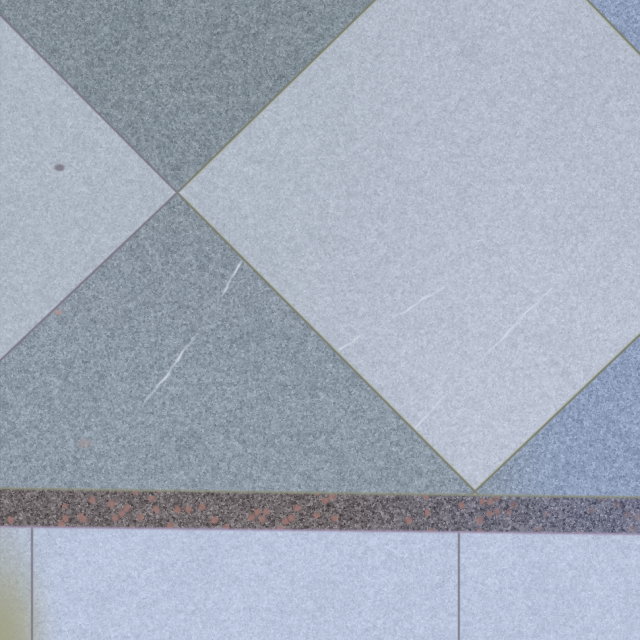
A WebGL 2 fragment shader for this texture:

```glsl
#version 300 es
precision highp float;
// Stone floor: diagonal checker of pale and dark slabs above a speckled border and a row of pale tiles.
uniform vec2 u_resolution;
out vec4 outColor;

// Layout, in canvas units
const vec2 CROSSING = vec2(0.277, 0.699);    // where four slabs meet
const vec2 LOW_CORNER = vec2(0.742, 0.232);  // bottom tip of the large slab
const vec2 TOP_EDGE = vec2(0.918, 1.0);      // upper right joint leaves here
const vec2 BAND_TOP = vec2(0.237, -0.0143), BAND_BOTTOM = vec2(0.177, -0.0117); // height, tilt
const float TILE_START = 0.050, TILE_WIDTH = 0.667;
const float JOINT = 0.0018, GRAIN = 0.11;

// Colours
const vec3 PALE_GREY = vec3(0.675, 0.71, 0.76), PALE_BLUE = vec3(0.755, 0.78, 0.85);
const vec3 SLATE = vec3(0.51, 0.555, 0.59), SLATE_LIGHT = vec3(0.555, 0.60, 0.65);
const vec3 SLATE_BLUE = vec3(0.56, 0.62, 0.73), TILE_BLUE = vec3(0.725, 0.77, 0.86);
const vec3 BAND_BROWN = vec3(0.44, 0.415, 0.425), BAND_BLUE = vec3(0.44, 0.45, 0.53);
const vec3 RUST = vec3(0.62, 0.47, 0.45), OCHRE = vec3(0.63, 0.63, 0.52);
const vec3 OLIVE = vec3(0.46, 0.47, 0.41), MAUVE = vec3(0.47, 0.45, 0.50);
const vec3 FRINGE = vec3(0.69, 0.71, 0.61), LILAC = vec3(0.63, 0.58, 0.69);
const vec3 VEIN_WHITE = vec3(0.83, 0.855, 0.90);

vec3 hash3(vec2 c) {
  vec3 q = fract(c.xyx * vec3(0.1031, 0.1030, 0.0973));
  q += dot(q, q.yzx + 33.33);
  return fract((q.xxy + q.yzz) * q.zyx);
}

// Cellular noise: x = distance to nearest seed, y = random value of that seed
vec2 cells(vec2 p) {
  vec2 best = vec2(9.0, 0.0);
  for (int k = 0; k < 9; k++) {
    vec2 c = floor(p) + vec2(k % 3 - 1, k / 3 - 1);
    vec3 h = hash3(c);
    float d = length(c + h.xy - p);
    if (d < best.x) best = vec2(d, h.z);
  }
  return best;
}

// Soft light and dark bumps, one per cell
float bumps(vec2 p) {
  vec2 c = cells(p);
  return (c.y - 0.5) * (1.0 - smoothstep(0.1, 0.9, c.x));
}

// Layered sines, roughly -1 to 1
float mottle(vec2 p) {
  float sum = 0.0, amp = 0.5;
  for (int i = 0; i < 4; i++, amp *= 0.6) {
    sum += amp * sin(p.x + 1.7 * sin(p.y)) * cos(p.y * 1.1 + sin(p.x * 0.8));
    p = mat2(1.5, 1.1, -1.1, 1.5) * p + 2.3;
  }
  return sum;
}

float lineDist(vec2 p, vec2 a, float slope) { return (p.y - a.y - slope * (p.x - a.x)) * inversesqrt(1.0 + slope * slope); }
float stroke(float d, float width) { return exp(-d * d / (width * width)); }
float spot(vec2 p, vec2 c, float r) { return 1.0 - smoothstep(r * 0.5, r * 1.3, length((p - c) * vec2(0.8, 1.2))); }

// Broken streak bowed sideways between two points
float vein(vec2 p, vec2 a, vec2 b, float bow, float width) {
  vec2 ab = b - a, dir = normalize(ab);
  float t = dot(p - a, ab) / dot(ab, ab);
  float off = dot(p - a, vec2(-dir.y, dir.x)) - bow * sin(3.1416 * t);
  off += 0.0010 * sin(t * 31.0) + 0.0006 * sin(t * 73.0 + 1.0);
  float ends = smoothstep(-0.01, 0.02, t) * (1.0 - smoothstep(0.8, 1.01, t));
  float gaps = (0.15 + 0.85 * smoothstep(-0.9, 0.5, sin(t * 12.0 + 1.5))) * (0.75 + 0.25 * sin(t * 57.0));
  return ends * gaps * stroke(off, width);
}

void main() {
  vec2 p = gl_FragCoord.xy / u_resolution;
  float aa = max(1.0 / min(u_resolution.x, u_resolution.y), 0.0013);
  float cloud = mottle(p * 13.0);
  float grain = bumps(p * 330.0) + 0.8 * bumps(p * 190.0 + 7.0) + 0.4 * bumps(p * vec2(70.0, 100.0));

  // Diagonal joints; the product of their sides gives the checker
  float falling = lineDist(p, CROSSING, -1.004);
  float rising = lineDist(p, CROSSING, p.x < CROSSING.x ? 0.948 : 0.975);
  float lowRight = lineDist(p, LOW_CORNER, 0.95), topRight = lineDist(p, TOP_EDGE, -1.03);
  vec4 side = clamp(vec4(falling, rising, lowRight, -topRight) / aa, -1.0, 1.0);
  float pale = 0.5 - 0.5 * side.x * side.y * side.z * side.w;

  // Slab colours
  float right = smoothstep(0.25, 0.85, p.x), low = 1.0 - smoothstep(0.35, 0.9, p.y);
  vec3 paleColor = mix(PALE_GREY, PALE_BLUE, 0.1 + 0.3 * right + 0.35 * low * right);
  vec3 darkColor = mix(mix(SLATE, SLATE_LIGHT, low), SLATE_BLUE, smoothstep(0.68, 0.9, p.x));
  vec3 color = mix(darkColor, paleColor, pale) + 0.008 * cloud + grain * GRAIN * mix(1.3, 0.75, pale);

  // Veins and stains
  float white = vein(p, vec2(0.378, 0.591), vec2(0.154, 0.286), 0.010, 0.0020)
    + vein(p, vec2(0.527, 0.453), vec2(0.762, 0.599), -0.004, 0.0018)
    + vein(p, vec2(0.645, 0.329), vec2(0.957, 0.648), 0.0, 0.0018);
  color = mix(color, VEIN_WHITE, min(0.9 * white, 1.0));
  color -= 0.03 * vein(p, vec2(0.27, 0.295), vec2(0.58, 0.455), 0.004, 0.006);
  color -= 0.03 * vein(p, vec2(0.585, 0.585), vec2(0.75, 0.632), 0.0, 0.005);
  color = mix(color, MAUVE, 0.8 * spot(p, vec2(0.093, 0.738), 0.007)) - 0.02 * spot(p, vec2(0.738, 0.914), 0.02);
  color = mix(color, RUST + 0.1, 0.6 * spot(p, vec2(0.091, 0.512), 0.005) + 0.3 * spot(p, vec2(0.132, 0.307), 0.009));

  // Slab joints: mauve on the left, olive with a pale fringe on the right
  float joint = min(min(abs(falling), abs(rising)), min(abs(lowRight), abs(topRight)));
  float warm = smoothstep(0.26, 0.30, p.x);
  color = mix(color, FRINGE, 0.6 * stroke(joint, 0.0036) * warm * pale);
  color = mix(color, mix(MAUVE, OLIVE, warm), 0.9 * stroke(joint, JOINT));

  // Row of pale tiles
  float top = p.y - BAND_TOP.x - BAND_TOP.y * p.x, bottom = p.y - BAND_BOTTOM.x - BAND_BOTTOM.y * p.x;
  vec3 tile = mix(PALE_GREY, TILE_BLUE, smoothstep(0.0, 0.09, p.x)) + grain * GRAIN * 0.75;
  tile += 0.012 * mottle(vec2(p.x * 30.0 - p.y * 14.0, p.y * 9.0 + p.x * 6.0));
  tile = mix(tile, OCHRE, 0.9 * (1.0 - smoothstep(0.0, 0.13, length(p * vec2(1.3, 0.7)))));
  float seam = mod(p.x - TILE_START + 0.5 * TILE_WIDTH, TILE_WIDTH) - 0.5 * TILE_WIDTH;
  color = mix(mix(tile, MAUVE, 0.9 * stroke(seam, JOINT)), color, smoothstep(-aa, aa, bottom));

  // Speckled border with tinted edges
  vec2 flake = cells(p * 62.0 + 0.3 * cloud);
  vec3 band = mix(BAND_BROWN, BAND_BLUE, smoothstep(0.45, 1.0, p.x)) + grain * 0.24;
  float rust = step(0.8, flake.y) * (1.0 - smoothstep(0.15, 0.5, flake.x));
  band = mix(band, RUST, rust * mix(0.85, 0.3, smoothstep(0.72, 0.85, p.x)));
  color = mix(color, band, smoothstep(-aa, aa, bottom) * (1.0 - smoothstep(-aa, aa, top)));
  color = mix(color, mix(OLIVE, FRINGE, 0.4), 0.75 * stroke(top, 0.0022));
  color = mix(color, LILAC, 0.75 * stroke(bottom, 0.0022));
  outColor = vec4(clamp(color, 0.0, 1.0), 1.0);
}
```
